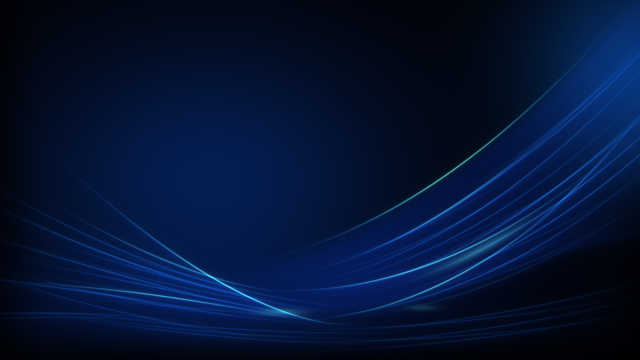
Write a Shadertoy shader that draws this background.

```glsl
// Dark blue backdrop with luminous silk strands sweeping from lower left to upper right.
#define RIGHT_STRANDS 18
#define LEFT_STRANDS 13
#define FLOOR_STRANDS 10
#define LINE_WIDTH 0.0023
#define HALO_WIDTH 0.008
#define VEIL_DEPTH 0.026
#define NAVY vec3(0.016, 0.110, 0.300)
#define AZURE vec3(0.025, 0.19, 0.41)
#define VEIL_BLUE vec3(0.012, 0.075, 0.27)
#define LINE_BLUE vec3(0.06, 0.29, 0.60)
#define TEAL vec3(0.30, 0.72, 0.52)

float hash(float n) {
    return fract(sin(n * 12.9898) * 437.585);
}

float glow(vec2 uv, vec2 centre, vec2 radius) {
    vec2 q = (uv - centre) / radius;
    return exp(-dot(q, q));
}

// curve = (start x, start y, steepness, exponent); side is +1 rightward, -1 leftward.
// light = (focus x, spread, strength, teal amount).
vec3 strand(vec2 uv, vec4 curve, float side, float bulge, vec4 light) {
    float along = side * (uv.x - curve.x);
    float t = max(along, 0.0);
    float height = curve.y + curve.z * pow(t, curve.w) + bulge * sin(6.0 * t);
    float slope = curve.z * curve.w * pow(t, curve.w - 1.0) + 6.0 * bulge * cos(6.0 * t);
    slope *= iResolution.y / iResolution.x;
    float d = (uv.y - height) / sqrt(1.0 + slope * slope);

    float f = (uv.x - light.x) / light.y;
    float focus = exp(-f * f);
    float power = light.z * focus * smoothstep(-0.08, 0.10, along);
    float line = exp(-d * d / (LINE_WIDTH * LINE_WIDTH));
    float halo = exp(-abs(d) / HALO_WIDTH);
    float veil = exp(min(d, 0.0) / VEIL_DEPTH) * smoothstep(0.003, -0.003, d);
    vec3 tint = mix(LINE_BLUE, TEAL, light.w * focus);
    return power * (tint * (line + 0.13 * halo) + VEIL_BLUE * 0.45 * veil);
}

vec3 backdrop(vec2 uv) {
    vec3 col = vec3(0.002, 0.006, 0.020);
    col += NAVY * glow(uv, vec2(0.33, 0.50), vec2(0.30, 0.40));
    col += AZURE * glow(uv, vec2(1.0, 0.81), vec2(0.17, 0.30));
    col += VEIL_BLUE * 0.36 * glow(uv, vec2(0.35, 0.16), vec2(0.48, 0.14));

    // Blue body between the crest and the lower edge of the right sweep
    float t = max(uv.x - 0.27, 0.0);
    float crest = 0.25 + 1.447 * t * t;
    float base = 0.12 + 0.235 * smoothstep(0.5, 1.05, uv.x);
    float body = smoothstep(0.01, -0.05, uv.y - crest) * smoothstep(-0.012, 0.03, uv.y - base);
    body *= smoothstep(0.3, 0.6, uv.x) * (1.0 - 0.6 * smoothstep(0.78, 1.0, uv.x));
    col += vec3(0.007, 0.035, 0.145) * body;
    col += VEIL_BLUE * 0.35 * exp(-abs(uv.y - base) / 0.012) * smoothstep(0.55, 0.8, uv.x);
    return col;
}

vec3 scatteredStrands(vec2 uv) {
    vec3 col = vec3(0.0);
    for (int i = 0; i < RIGHT_STRANDS; i++) {
        float s = (float(i) + 0.5) / float(RIGHT_STRANDS);
        float r = hash(float(i) + 3.0);
        float q = hash(float(i) + 31.0);
        vec4 curve = vec4(mix(0.29, 0.48, s), mix(0.235, 0.11, s), mix(1.32, 1.15, s) + 0.5 * (q - 0.5), 2.0);
        vec4 light = vec4(0.60 + 0.32 * r, 0.10 + 0.08 * q, 0.12 + 0.34 * q * q, 0.15);
        col += strand(uv, curve, 1.0, 0.014 * (r - 0.5), light);
    }
    for (int i = 0; i < LEFT_STRANDS; i++) {
        float s = (float(i) + 0.5) / float(LEFT_STRANDS);
        float r = hash(float(i) + 57.0);
        float q = hash(float(i) + 83.0);
        vec4 curve = vec4(mix(0.42, 0.56, r), mix(0.17, 0.08, s), mix(1.0, 0.1, s) + 0.3 * (q - 0.5), 1.6);
        vec4 light = vec4(0.06 + 0.30 * r, 0.16, 0.13 + 0.28 * q, 0.1);
        col += strand(uv, curve, -1.0, 0.03 * s + 0.012 * (q - 0.5), light);
    }
    for (int i = 0; i < FLOOR_STRANDS; i++) {
        float s = float(i) / float(FLOOR_STRANDS);
        float r = hash(float(i) + 101.0);
        float side = mod(float(i), 2.0) * 2.0 - 1.0;
        vec4 curve = vec4(0.52 - 0.12 * side, mix(0.09, 0.015, s), 0.15 + 0.35 * r, 2.0);
        vec4 light = vec4(0.52 + side * (0.12 + 0.2 * r), 0.18, 0.24, 0.0);
        col += strand(uv, curve, side, 0.014 * (r - 0.5), light);
    }
    return col;
}

vec3 brightStrands(vec2 uv) {
    // Right sweep, from the crest down
    vec3 col = strand(uv, vec4(0.27, 0.25, 1.447, 2.0), 1.0, 0.0, vec4(0.70, 0.15, 0.85, 0.9));
    col += strand(uv, vec4(0.33, 0.21, 1.52, 2.0), 1.0, 0.0, vec4(0.70, 0.11, 0.60, 0.7));
    col += strand(uv, vec4(0.45, 0.193, 1.48, 2.0), 1.0, 0.0, vec4(0.68, 0.17, 0.75, 0.9));
    col += strand(uv, vec4(0.45, 0.11, 1.77, 2.0), 1.0, 0.0, vec4(0.70, 0.14, 0.75, 0.9));
    col += strand(uv, vec4(0.62, 0.20, 2.6, 1.75), 1.0, 0.0, vec4(0.90, 0.07, 0.55, 0.2));
    // Left sweep
    col += strand(uv, vec4(0.53, 0.10, 1.72, 1.6), -1.0, 0.0, vec4(0.37, 0.15, 0.95, 0.8));
    col += strand(uv, vec4(0.45, 0.19, 1.22, 1.6), -1.0, 0.0, vec4(0.28, 0.12, 0.55, 0.6));
    col += strand(uv, vec4(0.52, 0.10, 0.35, 1.6), -1.0, 0.035, vec4(0.25, 0.15, 0.60, 0.8));
    // Soft teal pools where the strands gather
    float t = uv.x - 0.45;
    float ribbon = uv.y - (0.165 + 1.56 * t * t);
    col += TEAL * 0.38 * exp(-ribbon * ribbon / 0.00018) * glow(uv, vec2(0.75, 0.31), vec2(0.075, 0.12));
    col += TEAL * 0.35 * glow(uv, vec2(0.44, 0.133), vec2(0.035, 0.010));
    col += TEAL * 0.22 * glow(uv, vec2(0.66, 0.145), vec2(0.022, 0.008));
    return col;
}

void mainImage(out vec4 fragColor, in vec2 fragCoord) {
    vec2 uv = fragCoord / iResolution.xy;
    vec3 col = backdrop(uv) + scatteredStrands(uv) + brightStrands(uv);
    float vignette = smoothstep(-0.06, 0.08, uv.x) * smoothstep(-0.07, 0.09, uv.y);
    vignette *= mix(smoothstep(1.06, 0.92, uv.x), 1.0, smoothstep(0.2, 0.6, uv.y));
    fragColor = vec4(min(col * vignette, vec3(1.0)), 1.0);
}
```
